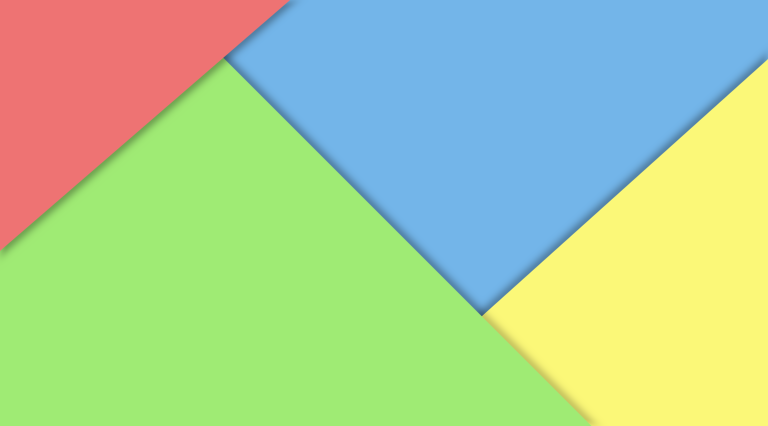
Give the GLSL for this background, as a WebGL 2 fragment shader.

```glsl
#version 300 es
precision highp float;
// Four flat sheets of coloured paper stacked on diagonals.
// Each sheet is a half plane, given by the signed distance to its edge,
// and drops a soft, narrow shadow on the sheets below it.

uniform vec2 u_resolution;
out vec4 fragColor;

// Signed distance to the line a-b, positive on its right-hand side.
float edgeDistance(vec2 p, vec2 a, vec2 b) {
    vec2 along = normalize(b - a);
    return dot(p - a, vec2(along.y, -along.x));
}

// Lays a sheet over the colours below: shadow first, then the paper.
vec3 laySheet(vec3 below, vec3 paper, float d, float shadow) {
    float pixel = 1.0 / u_resolution.y;
    float falloff = max(d, 0.0) / 0.015;
    below *= 1.0 - shadow * exp(-falloff * falloff);
    return mix(paper, below, smoothstep(-0.7 * pixel, 0.7 * pixel, d));
}

void main() {
    // Canvas height is one unit.
    vec2 p = gl_FragCoord.xy / u_resolution.y;
    vec2 size = vec2(u_resolution.x / u_resolution.y, 1.0);

    // Shadows thin out where the sheets meet the canvas border.
    vec2 inset = min(p, size - p);
    float fade = smoothstep(-0.012, 0.018, min(inset.x, inset.y));

    float yellowEdge = edgeDistance(p, vec2(1.803, 0.8615), vec2(1.1315, 0.2582));
    float greenEdge = edgeDistance(p, vec2(1.3885, 0.0), vec2(0.3885, 1.0));
    float redEdge = edgeDistance(p, vec2(0.0, 0.411), vec2(0.681, 1.0));

    // Stack from the bottom sheet to the top one.
    vec3 color = vec3(0.45, 0.71, 0.915);
    color = laySheet(color, vec3(0.985, 0.972, 0.47), yellowEdge, 0.28 * fade);
    // The green shadow is lighter where it falls on the yellow sheet.
    float greenShadow = yellowEdge < 0.0 ? 0.2 : 0.28;
    color = laySheet(color, vec3(0.625, 0.92, 0.455), greenEdge, greenShadow * fade);
    color = laySheet(color, vec3(0.932, 0.45, 0.45), redEdge, 0.29 * fade);

    fragColor = vec4(color, 1.0);
}
```
